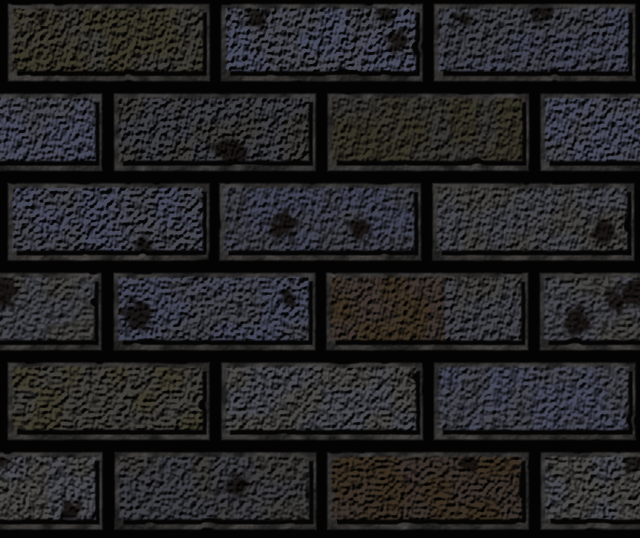
A Shadertoy shader for this texture:

```glsl
// A dark wall of rough, stained bricks in running bond with black joints.

const vec2 WALL_REPEATS = vec2(3.0, 6.0);
const float ROW_HEIGHT = 0.419; // in units of one brick pitch
const vec3 JOINT = vec3(0.012, 0.012, 0.014);
const vec3 SHADOW = vec3(0.016);
const vec3 RIM = vec3(0.225, 0.22, 0.215);
const vec3 SLATE = vec3(0.215, 0.225, 0.28);
const vec3 GRAY = vec3(0.225, 0.225, 0.235);
const vec3 OLIVE = vec3(0.2, 0.19, 0.145);
const vec3 RUST = vec3(0.2, 0.15, 0.1);
const vec3 STAIN = vec3(0.06, 0.045, 0.035);

float hash(vec2 p) {
    return fract(sin(dot(p, vec2(127.1, 311.7))) * 43758.5453);
}

float noise(vec2 p) {
    vec2 i = floor(p), f = fract(p);
    f = f * f * (3.0 - 2.0 * f);
    float low = mix(hash(i), hash(i + vec2(1, 0)), f.x);
    float high = mix(hash(i + vec2(0, 1)), hash(i + vec2(1, 1)), f.x);
    return mix(low, high, f.y);
}

// Two turned layers, so that the grain shows no lattice.
float roughHeight(vec2 p) {
    vec2 turned = mat2(0.8, 0.6, -0.6, 0.8) * p;
    return 0.55 * noise(turned * 50.0) + 0.45 * noise(p * 74.0 + 9.0);
}

// Slope towards a light at the upper left.
float relief(vec2 p) {
    vec2 stepToLight = vec2(-0.003, 0.005);
    return roughHeight(p - stepToLight) - roughHeight(p + stepToLight);
}

// Signed distance to a box given by its lower left and upper right corners.
float boxDistance(vec2 p, vec2 lo, vec2 hi) {
    vec2 d = abs(p - 0.5 * (lo + hi)) - 0.5 * (hi - lo);
    return length(max(d, 0.0)) + min(max(d.x, d.y), 0.0);
}

float coverage(float d, float blur) {
    return 1.0 - smoothstep(-blur, blur, d);
}

vec3 pickTint(float r) {
    vec3 cool = mix(SLATE, GRAY, step(0.36, r));
    vec3 warm = mix(OLIVE, RUST, step(0.76, r));
    return mix(cool, warm, step(0.6, r));
}

// Base colour: one or two tones with a straight seam, plus soft mottling.
vec3 brickTint(vec2 p, vec2 id, vec2 seed, float blur) {
    vec3 tint = pickTint(hash(id + 3.7));
    float seam = mix(0.3, 0.7, hash(id + 8.1));
    float twoTone = step(0.65, hash(id + 5.3));
    tint = mix(tint, pickTint(hash(id + 21.9)), twoTone * smoothstep(-blur, blur, p.x - seam));
    vec3 mottle = mix(SLATE, OLIVE, smoothstep(0.3, 0.7, noise(p * 9.0 + seed)));
    return mix(tint, mottle, 0.3) * mix(0.88, 1.12, hash(id + 13.3));
}

// Dark ragged blotches, present on some bricks only.
float stainAmount(vec2 p, vec2 id, vec2 seed) {
    float amount = 0.0;
    for (int i = 0; i < 3; i++) {
        vec2 key = id + 4.3 * float(i) + 31.0;
        vec2 centre = vec2(mix(0.12, 0.88, hash(key)), mix(0.1, 0.36, hash(key + 1.7)));
        float radius = mix(0.02, 0.075, hash(key + 2.9));
        float ragged = 0.06 * (noise(p * 32.0 + seed) - 0.5);
        float present = step(0.62, hash(key + 6.1));
        amount = max(amount, present * coverage(length(p - centre) - radius + ragged, 0.022));
    }
    return amount;
}

vec3 brick(vec2 p, vec2 id, float blur) {
    vec2 seed = floor(hash(id) * 60.0) + id * 29.0;
    float chips = 0.005 * (noise(p * 24.0 + seed) - 0.5)
                + 0.02 * smoothstep(0.78, 1.0, noise(p * 15.0 + seed + 5.0));
    float slope = relief(p + seed);
    p.x -= 0.012 * (hash(id + 17.0) - 0.5);

    float body = boxDistance(p, vec2(0.033, 0.04), vec2(0.977, 0.4));
    float face = boxDistance(p, vec2(0.055, 0.087), vec2(0.945, 0.38)) + chips;
    float shade = boxDistance(p, vec2(0.075, 0.064), vec2(0.964, 0.36)) + 0.5 * chips;

    // Worn rim, then the shadow cast by the raised face.
    float wear = mix(0.5, 1.15, noise(p * 18.0 + seed)) + 0.4 * slope;
    vec3 color = mix(JOINT, RIM * wear, coverage(body + 0.4 * chips, blur + 0.004));
    color = mix(color, SHADOW, coverage(shade, blur + 0.002));

    // Pitted face: gentle highlights, deeper hollows.
    vec3 tint = brickTint(p, id, seed, blur);
    tint = mix(tint, STAIN, 0.85 * stainAmount(p, id, seed));
    float roughness = mix(1.9, 3.1, hash(id + 40.0));
    float light = clamp(0.88 + roughness * slope, 0.08, 1.22);
    return mix(color, tint * light, coverage(face, blur + 0.004));
}

void mainImage(out vec4 fragColor, in vec2 fragCoord) {
    vec2 wall = fragCoord / iResolution.xy * WALL_REPEATS;
    float row = floor(wall.y);
    wall.x += 0.5 * mod(row + 1.0, 2.0);
    vec2 id = vec2(mod(floor(wall.x), WALL_REPEATS.x), row);
    vec2 local = fract(wall) * vec2(1.0, ROW_HEIGHT);
    float blur = 0.75 * WALL_REPEATS.x / iResolution.x;
    fragColor = vec4(brick(local, id, blur), 1.0);
}
```
